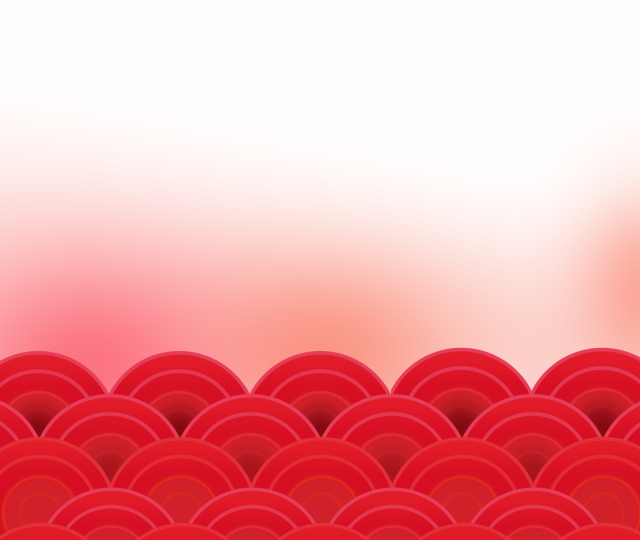
This background is drawn by a WebGL 1 fragment shader. Its source:

```glsl
precision highp float;
// Overlapping rows of red wave scales under a pale sky with blush glows.
// The sky is a tilted fade plus Gaussian glows; the scales are ringed discs
// repeated along x and painted row by row from back to front.
uniform vec2 u_resolution;

const vec3 WHITE = vec3(1.0, 0.996, 0.996);
const vec3 PALE_ROSE = vec3(0.99, 0.84, 0.815);
const vec3 PINK = vec3(0.99, 0.43, 0.49);
const vec3 CORAL = vec3(0.98, 0.57, 0.49);
const vec3 PEACH = vec3(0.985, 0.64, 0.58);
const vec3 RED = vec3(0.885, 0.11, 0.16);
const vec3 DEEP_RED = vec3(0.835, 0.055, 0.135);
const vec3 CORE_RED = vec3(0.815, 0.145, 0.165);
const vec3 SHADOW = vec3(0.48, 0.025, 0.06);
const vec3 RIM_PINK = vec3(0.90, 0.24, 0.35);
const vec3 RIM_RED = vec3(0.89, 0.19, 0.22);
const vec3 VERMILION = vec3(0.91, 0.17, 0.11);
const float PITCH = 0.261;

float glow(vec2 p, vec2 centre, vec2 spread) {
  vec2 d = (p - centre) / spread;
  return exp(-0.5 * dot(d, d));
}

vec3 sky(vec2 p) {
  float fade = 1.0 - smoothstep(0.44 - 0.10 * p.x, 0.88 - 0.19 * p.x, p.y);
  vec3 color = mix(WHITE, PALE_ROSE, fade);
  color = mix(color, CORAL, 0.90 * glow(p, vec2(0.60, 0.345), vec2(0.17, 0.115)));
  color = mix(color, PEACH, 0.95 * glow(p, vec2(1.20, 0.46), vec2(0.093, 0.123)));
  return mix(color, PINK, 0.95 * glow(p, vec2(0.16, 0.32), vec2(0.185, 0.139)));
}

// Coverage of a thin band; all lengths are fractions of the scale radius.
float ring(float dist, float radius, float halfWidth, float blur) {
  return 1.0 - smoothstep(halfWidth - blur, halfWidth + blur, abs(dist - radius));
}

// dist: distance from the centre, depth: drop below the crown.
vec3 scaleColor(float dist, float depth, float row, float blur) {
  float warm = step(1.5, row) * (1.0 - step(2.5, row)) + step(3.5, row);
  vec3 rim = mix(RIM_PINK, RIM_RED, warm);
  vec3 inner = mix(RIM_RED, VERMILION, warm);

  vec3 color = mix(RED, DEEP_RED, smoothstep(0.05, 0.6, depth));
  color = mix(color, CORE_RED, 0.8 * (1.0 - smoothstep(0.40, 0.58, dist)));

  // Concentric bands, fainter toward the core
  color = mix(color, inner, 0.45 * ring(dist, 0.26, 0.018, blur));
  color = mix(color, inner, 0.75 * ring(dist, 0.48, 0.019, blur));
  color = mix(color, rim, 0.85 * ring(dist, 0.745, 0.024, blur));
  color = mix(color, rim, smoothstep(0.955 - blur, 0.955 + blur, dist));

  // Shade caught between the back rows
  float shade = max(0.0, 0.90 - 0.42 * row) * (1.0 - step(1.5, row));
  return mix(color, SHADOW, shade * (1.0 - smoothstep(0.0, 0.48, dist)));
}

vec3 paintRow(vec3 behind, vec2 p, float row, float pixel) {
  float isFront = step(2.5, row) * (1.0 - step(3.5, row));
  float radius = 0.147 - 0.0027 * row;
  float crown = 0.350 - 0.0796 * row - 0.014 * isFront;
  float start = 0.071 + 0.0015 * row + 0.5 * PITCH * mod(row, 2.0);

  // Nearest scale; the front row stops short of both sides
  float cell = floor((p.x - start) / PITCH + 0.5);
  cell = mix(cell, clamp(cell, 0.0, 3.0), isFront);
  crown += 0.006 * step(2.5, cell) * (1.0 - step(0.5, row));

  vec2 centre = vec2(start + cell * PITCH, crown - radius);
  float dist = length(p - centre) / radius;
  float blur = 0.75 * pixel / radius;
  float cover = 1.0 - smoothstep(1.0 - blur, 1.0 + blur, dist);
  vec3 color = scaleColor(dist, (crown - p.y) / radius, row, blur);
  return mix(behind, color, cover);
}

void main() {
  float pixel = 1.0 / u_resolution.y;
  vec2 p = gl_FragCoord.xy * pixel;
  vec3 color = sky(p);
  for (int i = 0; i < 5; i++) {
    color = paintRow(color, p, float(i), pixel);
  }
  gl_FragColor = vec4(color, 1.0);
}
```
